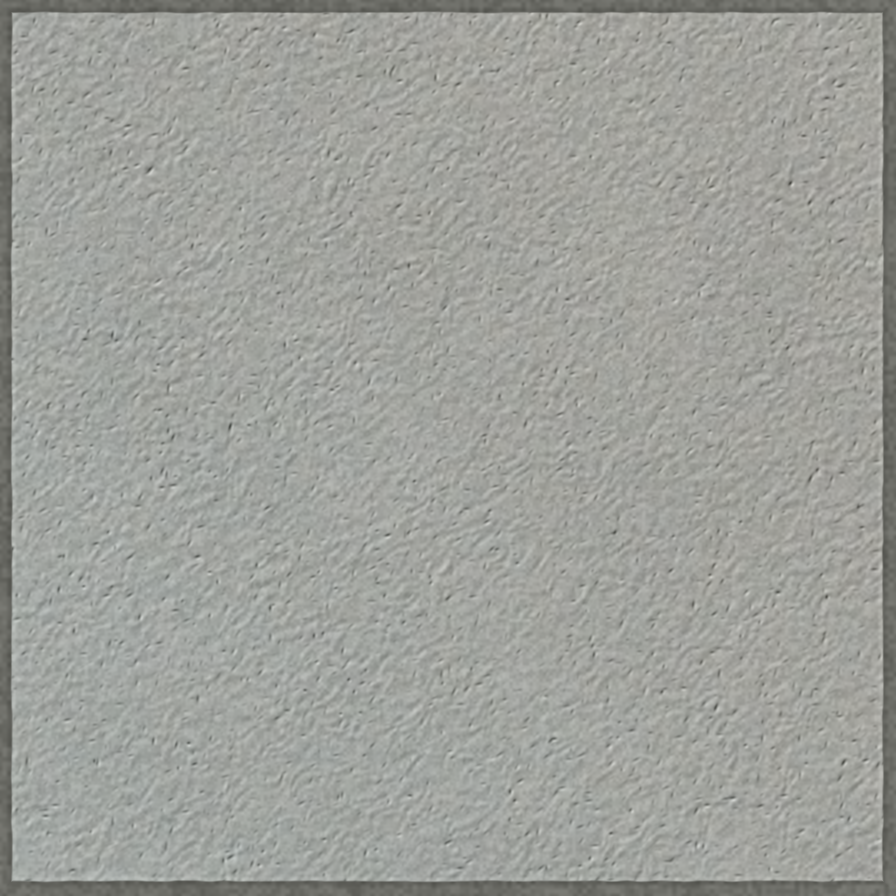
Reproduce this texture procedurally as a WebGL 2 fragment shader.

```glsl
#version 300 es
precision highp float;
// Pale grey rough stone paving slab with slanted pits and a dark joint around it.

uniform vec2 u_resolution;
out vec4 outColor;

const vec3 STONE_COOL = vec3(0.632, 0.650, 0.635);
const vec3 STONE_WARM = vec3(0.637, 0.637, 0.614);
const vec3 JOINT_LIGHT = vec3(0.440, 0.442, 0.418);
const vec3 JOINT_DARK = vec3(0.345, 0.347, 0.326);
const vec2 SLAB_MIN = vec2(0.0130, 0.0165);
const vec2 SLAB_MAX = vec2(0.9855, 0.9860);
const float EDGE_SOFTNESS = 0.0014;
const float RIM_WIDTH = 0.0065;
const float RIM_GLOW = 0.045;
const float SLANT = 0.75;               // main pit direction in radians
const vec2 RELIEF_FREQ = vec2(105.0, 205.0);
const vec2 LIGHT_STEP = vec2(-0.0014, 0.0022);
const float RELIEF_DEPTH = 0.095;
const float GRAIN_FREQ = 270.0;
const float GRAIN_DEPTH = 0.075;
const float PIT_CELLS = 74.0;
const float PIT_DEPTH = 0.21;
const float PIT_GLINT = 0.10;

float hash(vec2 p) {
  vec3 q = fract(vec3(p.xyx) * 0.1031);
  q += dot(q, q.yzx + 33.33);
  return fract((q.x + q.y) * q.z);
}

float noise(vec2 p) {
  vec2 i = floor(p);
  vec2 f = fract(p);
  f = f * f * (3.0 - 2.0 * f);
  float low = mix(hash(i), hash(i + vec2(1.0, 0.0)), f.x);
  float high = mix(hash(i + vec2(0.0, 1.0)), hash(i + vec2(1.0)), f.x);
  return mix(low, high, f.y);
}

vec2 rotate(vec2 p, float angle) {
  float c = cos(angle);
  float s = sin(angle);
  return vec2(c * p.x + s * p.y, c * p.y - s * p.x);
}

// Bumps stretched along the slant, bent a little by a slow warp
float relief(vec2 p) {
  vec2 warp = vec2(noise(p * 45.0 + 300.0), noise(p * 45.0 + 500.0)) - 0.5;
  vec2 q = rotate(p + warp * 0.012, SLANT);
  return noise(q * RELIEF_FREQ + 400.0);
}

// Scattered short pits: dark core with a bright lip on the lower right
float pits(vec2 p) {
  vec2 grid = p * PIT_CELLS;
  vec2 home = floor(grid);
  float shade = 0.0;
  for (int y = -1; y <= 1; y++) {
    for (int x = -1; x <= 1; x++) {
      vec2 cell = home + vec2(x, y) + 20.0;
      vec2 center = cell - 20.0 + vec2(hash(cell), hash(cell + 113.0));
      float strength = pow(hash(cell + 229.0), 2.2);
      float angle = SLANT + (hash(cell + 347.0) - 0.5) * 1.5;
      vec2 radius = vec2(mix(0.16, 0.34, hash(cell + 461.0)), 0.115);
      vec2 q = rotate(grid - center, angle);
      vec2 core = q / radius;
      vec2 lip = (q + vec2(0.0, 0.23)) / radius;
      shade -= PIT_DEPTH * strength * exp(-dot(core, core));
      shade += PIT_GLINT * strength * exp(-dot(lip, lip));
    }
  }
  return shade;
}

vec3 stone(vec2 p) {
  float warmth = smoothstep(0.1, 1.5, p.x + p.y * 0.8);
  vec3 color = mix(STONE_COOL, STONE_WARM, warmth);
  float blotch = noise(p * 7.0 + 40.0) + 0.6 * noise(p * 19.0 + 70.0) - 0.8;
  float slope = relief(p + LIGHT_STEP) - relief(p - LIGHT_STEP);
  float grain = noise(p * GRAIN_FREQ + 600.0) - 0.5;
  float patchy = mix(0.65, 1.3, noise(p * 24.0 + 90.0));
  float tone = 0.014 * blotch + GRAIN_DEPTH * grain;
  tone += patchy * (RELIEF_DEPTH * slope + pits(p));
  vec2 tint = vec2(noise(p * 38.0 + 150.0), noise(p * 38.0 + 250.0)) - 0.5;
  return color + tone + 0.012 * vec3(tint.x, 0.0, tint.y);
}

vec3 joint(vec2 p, float gap) {
  float grain = noise(p * 190.0 + 800.0) - 0.5;
  float crease = 1.0 - smoothstep(0.001, 0.008, gap);
  float shadow = 0.6 * crease + 0.5 * noise(p * 35.0 + 900.0) - 0.1;
  return mix(JOINT_LIGHT, JOINT_DARK, clamp(shadow, 0.0, 1.0)) + 0.09 * grain;
}

void main() {
  vec2 p = gl_FragCoord.xy / u_resolution;

  // Signed distance inside the slightly uneven slab outline
  vec2 wobble = vec2(noise(vec2(p.y * 60.0, 5.0)), noise(vec2(p.x * 60.0, 9.0)));
  vec2 edge = min(p - SLAB_MIN, SLAB_MAX - p) + (wobble - 0.5) * 0.0014;
  float inside = min(edge.x, edge.y);

  // Worn bright rim, weakest along the top
  float rim = smoothstep(0.0, 0.002, inside) * (1.0 - smoothstep(0.4, 1.0, inside / RIM_WIDTH));
  float rimShare = mix(1.0, 0.35, smoothstep(0.97, 0.985, p.y));
  vec3 slab = stone(p) + RIM_GLOW * rim * rimShare;

  float softness = max(EDGE_SOFTNESS, 0.7 / min(u_resolution.x, u_resolution.y));
  float cover = smoothstep(-softness, softness, inside);
  outColor = vec4(clamp(mix(joint(p, -inside), slab, cover), 0.0, 1.0), 1.0);
}
```
